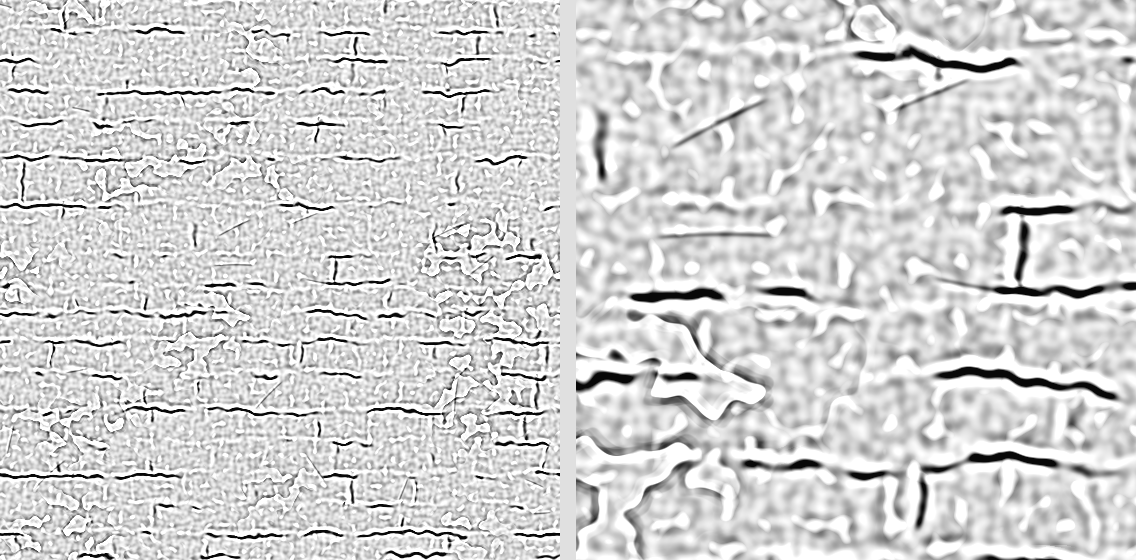
Left: the whole. Right: its middle third, enlarged.
A WebGL 2 fragment shader for this texture map:

```glsl
#version 300 es
precision highp float;
// Cavity map of an old brick wall: pale ridges of mortar, black crevices, flaked
// patches and stray straws. A periodic height field is built from noise and brick
// courses, then each point is shaded by how far it stands above its surroundings.

#define COURSES 17
#define BASE_TONE 0.865
#define CAVITY_RADIUS 0.0042
#define RIDGE_WIDTH 0.0048
#define CREVICE_WIDTH 0.0030
#define CREVICE_DEPTH 1.7
#define FLAKE_HEIGHT 0.75
#define GRAIN 0.19
#define STRAWS 18
#define TAU 6.2831853

uniform vec2 u_resolution;
out vec4 fragColor;

float sq(float x) { return x * x; }

vec2 hash22(vec2 p) {
    vec3 q = fract(vec3(p.xyx) * vec3(0.1031, 0.1030, 0.0973));
    q += dot(q, q.yzx + 33.33);
    return fract((q.xx + q.yz) * q.zy);
}

// Gradient at one lattice corner, wrapped so the noise tiles
float corner(vec2 cell, vec2 offset, vec2 cells, float seed) {
    float angle = TAU * hash22(mod(cell, cells) + seed * 17.3).x;
    return dot(vec2(cos(angle), sin(angle)), offset);
}

float noise(vec2 uv, vec2 cells, float seed) {
    vec2 i = floor(uv * cells), f = uv * cells - i;
    vec2 w = f * f * f * (f * (f * 6.0 - 15.0) + 10.0);
    vec2 e = vec2(1.0, 0.0);
    float low = mix(corner(i, f, cells, seed), corner(i + e, f - e, cells, seed), w.x);
    float high = mix(corner(i + e.yx, f - e.yx, cells, seed),
                     corner(i + 1.0, f - 1.0, cells, seed), w.x);
    return 1.4 * mix(low, high, w.y);
}

// Height of a bed joint; courses are uneven, with a tall one past the middle
float bedLine(float i) {
    float t = i / float(COURSES);
    return t - 0.022 * sin(TAU * t) - 0.055 * exp(-sq((i - 9.6) / 1.6));
}

// Mortar ridges and the crevices beside them
float joints(vec2 uv) {
    vec2 p = uv;
    p.x += 0.007 * noise(uv, vec2(22.0), 1.0) + 0.004 * noise(uv, vec2(55.0), 2.0);
    p.y += 0.008 * noise(uv, vec2(13.0), 3.0) + 0.006 * noise(uv, vec2(48.0), 4.0);
    p = fract(p);

    float course = 0.0;
    for (int i = 1; i < COURSES; i++) course += step(bedLine(float(i)), p.y);
    float below = p.y - bedLine(course), above = p.y - bedLine(course + 1.0);
    bool nearBottom = below < -above;
    float bed = nearBottom ? below : above;
    float bedId = mod(course + (nearBottom ? 0.0 : 1.0), float(COURSES));
    vec2 bedRandom = hash22(vec2(bedId, 5.7));

    // Brick ends, shifted and stretched from course to course
    vec2 courseRandom = hash22(vec2(course, 23.1));
    float count = 6.0 + floor(3.0 * courseRandom.x);
    float x = fract(p.x + courseRandom.y) * count;
    x += 0.22 * sin(TAU * 2.0 * x / count + 9.0 * courseRandom.x);
    float end = (fract(x + 0.5) - 0.5) / count;

    float patchy = noise(uv, vec2(9.0, 15.0), 6.0) + 0.5 * noise(uv, vec2(36.0), 7.0);
    float bedRidge = max(0.0, 0.22 + 0.32 * bedRandom.x + 0.5 * patchy);
    float endRidge = max(0.0, 0.18 + 0.5 * patchy);
    float ridge = max(bedRidge * exp(-sq(bed / RIDGE_WIDTH)),
                      endRidge * exp(-sq(end / RIDGE_WIDTH)));

    float side = bedRandom.y < 0.7 ? -1.0 : 1.0;
    float open = smoothstep(0.0, 0.4, patchy + 0.4 * bedRandom.x - 0.2);
    float crevice = open * exp(-sq((bed - side * 0.007) / CREVICE_WIDTH));
    float crack = 0.45 * smoothstep(0.1, 0.45, patchy)
                * exp(-sq((end - 0.007) / CREVICE_WIDTH));
    return ridge - CREVICE_DEPTH * max(crevice, crack);
}

float height(vec2 uv) {
    // Fine grain and small pebbles
    float h = GRAIN * (noise(uv, vec2(120.0), 8.0) + 1.4 * noise(uv, vec2(62.0), 9.0));
    h += 1.3 * max(0.0, noise(uv, vec2(72.0), 10.0) - 0.3);
    // Flaked islands gathered in a few damaged areas
    float damage = smoothstep(0.02, 0.4, noise(uv, vec2(4.0, 5.0), 11.0));
    float island = noise(uv, vec2(16.0, 25.0), 12.0) + 0.5 * noise(uv, vec2(52.0), 13.0);
    h += FLAKE_HEIGHT * damage * smoothstep(0.08, 0.17, island);
    return h + joints(uv);
}

// Light core and thin shadow of scattered, slightly bent straws
float straws(vec2 uv) {
    float tone = 0.0;
    for (int i = 0; i < STRAWS; i++) {
        vec2 shape = hash22(vec2(float(i), 71.0));
        vec2 q = fract(uv - hash22(vec2(float(i), 41.0)) + 0.5) - 0.5;
        float angle = 0.5 * TAU * shape.x, halfLength = mix(0.012, 0.045, shape.y);
        q = mat2(cos(angle), -sin(angle), sin(angle), cos(angle)) * q;
        q.y += 4.0 * (shape.y - 0.5) * q.x * q.x;
        float along = 1.0 - smoothstep(0.7 * halfLength, halfLength, abs(q.x));
        tone += along * (0.22 * exp(-sq(q.y / 0.0018)) - 0.4 * exp(-sq((q.y + 0.0032) / 0.0014)));
    }
    return tone;
}

void main() {
    vec2 uv = gl_FragCoord.xy / u_resolution;
    // Compare with a ring of neighbours at two radii
    float around = 0.0;
    for (int i = 0; i < 8; i++) {
        float angle = TAU * float(i) / 8.0;
        float radius = CAVITY_RADIUS * (i % 2 == 0 ? 1.0 : 1.7);
        around += height(uv + radius * vec2(cos(angle), sin(angle))) / 8.0;
    }
    float relief = height(uv) - around;
    float tone = BASE_TONE + relief * (relief < 0.0 ? 1.25 : 0.85) + straws(uv);
    fragColor = vec4(vec3(clamp(tone, 0.03, 1.0)), 1.0);
}
```
